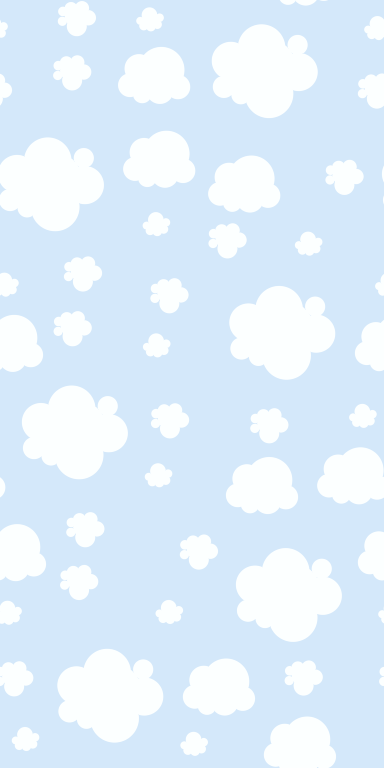
A WebGL 1 fragment shader for this pattern:

```glsl
precision highp float;
uniform vec2 u_resolution;

const vec3 SKY = vec3(0.83, 0.91, 0.98);
const vec3 CLOUD_WHITE = vec3(0.99, 1.0, 1.0);
const vec2 TILE = vec2(1.0, 2.0);       // canvas size in units of its width
const int ROWS = 6;
const int SLOTS = 7;                    // one large cloud, then three columns of two
const float COLUMN_WIDTH = 0.224;
const float LARGE = 0.138;              // half widths of the four cloud kinds
const float MEDIUM = 0.094;
const float SMALL = 0.050;
const float TINY = 0.037;
const float ROW_WAVE = 0.035;
const float EDGE_PIXELS = 0.65;
const float TAU = 6.2831853;

float hash(float a, float b) {
  vec3 q = fract(vec3(a, b, a) * vec3(0.1031, 0.1030, 0.0973) + 0.37);
  q += dot(q, q.yzx + 33.33);
  return fract((q.x + q.y) * q.z);
}

float signedHash(float a, float b) {
  return 2.0 * hash(a, b) - 1.0;
}

float lobe(vec2 p, float x, float y, float radius) {
  return length(p - vec2(x, y)) - radius;
}

// Cloud outlines, each about two units wide and centred on the origin
float largeCloud(vec2 p) {
  float d = min(lobe(p, 0.0, 0.0, 0.62), lobe(p, -0.35, -0.15, 0.42));
  d = min(d, lobe(p, -0.06, 0.43, 0.45));
  d = min(d, lobe(p, 0.62, 0.49, 0.19));
  d = min(d, lobe(p, 0.64, -0.02, 0.36));
  d = min(d, lobe(p, 0.08, -0.43, 0.46));
  d = min(d, lobe(p, -0.45, -0.45, 0.18));
  d = min(d, lobe(p, -0.77, -0.30, 0.21));
  return min(d, lobe(p, -0.64, 0.19, 0.36));
}

float mediumCloud(vec2 p) {
  float d = min(lobe(p, 0.0, -0.05, 0.45), lobe(p, 0.20, 0.14, 0.64));
  d = min(d, lobe(p, -0.42, 0.18, 0.40));
  d = min(d, lobe(p, -0.67, -0.28, 0.33));
  d = min(d, lobe(p, -0.33, -0.52, 0.26));
  d = min(d, lobe(p, 0.16, -0.42, 0.38));
  return min(d, lobe(p, 0.66, -0.33, 0.34));
}

float smallCloud(vec2 p) {
  float d = min(lobe(p, -0.15, 0.08, 0.48), lobe(p, -0.30, 0.50, 0.34));
  d = min(d, lobe(p, 0.27, 0.52, 0.37));
  d = min(d, lobe(p, 0.60, 0.02, 0.40));
  d = min(d, lobe(p, 0.0, -0.42, 0.52));
  d = min(d, lobe(p, -0.75, -0.16, 0.24));
  return min(d, lobe(p, -0.72, 0.35, 0.25));
}

float tinyCloud(vec2 p) {
  float d = min(lobe(p, 0.0, -0.05, 0.52), lobe(p, -0.05, 0.30, 0.55));
  d = min(d, lobe(p, 0.66, 0.12, 0.30));
  d = min(d, lobe(p, 0.50, -0.35, 0.32));
  d = min(d, lobe(p, 0.05, -0.50, 0.34));
  d = min(d, lobe(p, -0.45, -0.45, 0.32));
  return min(d, lobe(p, -0.70, -0.10, 0.28));
}

float cloudSize(float row, float slot) {
  if (slot < 0.5) return LARGE;
  if (slot < 1.5) return MEDIUM;
  if (slot == 2.0 || slot == 6.0) return TINY;
  return slot == 3.0 && mod(row, 2.0) < 0.5 ? MEDIUM : SMALL;
}

vec2 cloudCentre(float row, float slot, float size) {
  float column = floor((slot + 1.0) * 0.5);
  float mirror = hash(row, 41.0) < 0.5 ? -1.0 : 1.0;
  float side = hash(row, column + 53.0) < 0.5 ? -1.0 : 1.0;
  float x = 0.22 + 0.5 * row + 0.09 * signedHash(row, 67.0);
  float y = (row + 0.5) * TILE.y / float(ROWS);
  if (slot < 0.5) {
    y += 0.02 * signedHash(row, 71.0);
  } else {
    float room = 0.5 * COLUMN_WIDTH - size;
    x += mirror * (0.5 + (column - 2.0) * COLUMN_WIDTH);
    x += 0.8 * room * signedHash(row, slot + 83.0);
    y += side * (mod(slot, 2.0) > 0.5 ? 0.06 : -0.097);
    y += 0.012 * signedHash(row, slot + 97.0);
  }
  return vec2(x, y + ROW_WAVE * sin(TAU * x));
}

void main() {
  vec2 p = gl_FragCoord.xy / u_resolution * TILE;
  float nearest = 1.0;

  for (int r = 0; r < ROWS; r++) {
    for (int s = 0; s < SLOTS; s++) {
      float row = float(r), slot = float(s);
      float size = cloudSize(row, slot);
      // Shortest offset on the wrapped tile
      vec2 offset = p - cloudCentre(row, slot, size);
      offset -= TILE * floor(offset / TILE + 0.5);
      if (length(offset) > 1.4 * size) continue;

      vec2 q = offset / size;
      float d;
      if (size == LARGE) d = largeCloud(q);
      else if (size == MEDIUM) d = mediumCloud(q);
      else if (size == SMALL) d = smallCloud(q);
      else d = tinyCloud(q);
      nearest = min(nearest, d * size);
    }
  }

  float edge = EDGE_PIXELS / u_resolution.x;
  float cover = 1.0 - smoothstep(-edge, edge, nearest);
  gl_FragColor = vec4(mix(SKY, CLOUD_WHITE, cover), 1.0);
}
```
